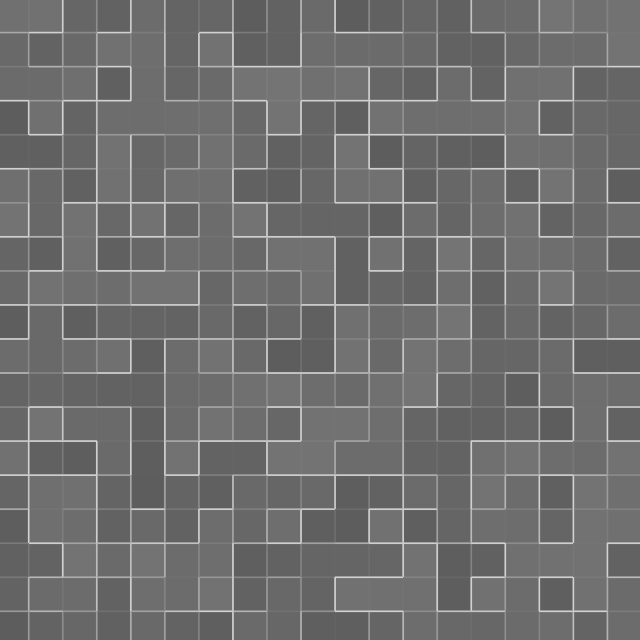
Write a Shadertoy shader that draws this texture.

```glsl
// A grid of square grey tiles, each with its own random shade.
// The seam between two tiles brightens with the difference of their shades,
// so tiles that are nearly alike merge into larger blocks.

float hash(vec2 p) {
    return fract(sin(dot(p, vec2(127.1, 311.7))) * 43758.5453);
}

// Seam brightness: none between equal shades, full from a moderate step up
float seamStrength(float a, float b) {
    return min(1.0, 2.1 * abs(a - b));
}

void mainImage(out vec4 fragColor, in vec2 fragCoord) {
    // 18.8 tiles span the canvas, with a cut tile at each side
    float side = min(iResolution.x, iResolution.y);
    vec2 grid = fragCoord / side * 18.8 + 0.157;
    float pixel = 18.8 / side;

    // Position inside the tile and the nearest neighbour on each axis
    vec2 tile = floor(grid);
    vec2 local = grid - tile - 0.5;
    vec2 toward = sign(local);
    float shade = hash(tile);
    float shadeX = hash(tile + vec2(toward.x, 0.0));
    float shadeY = hash(tile + vec2(0.0, toward.y));

    // Thin, soft lines centred on the tile edges
    vec2 edgeDist = 0.5 - abs(local);
    vec2 line = 1.0 - smoothstep(0.02 - 0.5 * pixel, 0.02 + 0.8 * pixel, edgeDist);
    line *= vec2(seamStrength(shade, shadeX), seamStrength(shade, shadeY));

    // Dark to mid grey tiles under light grey seams
    float grey = mix(0.365, 0.455, shade);
    grey = mix(grey, 0.82, max(line.x, line.y));
    fragColor = vec4(vec3(grey), 1.0);
}
```
